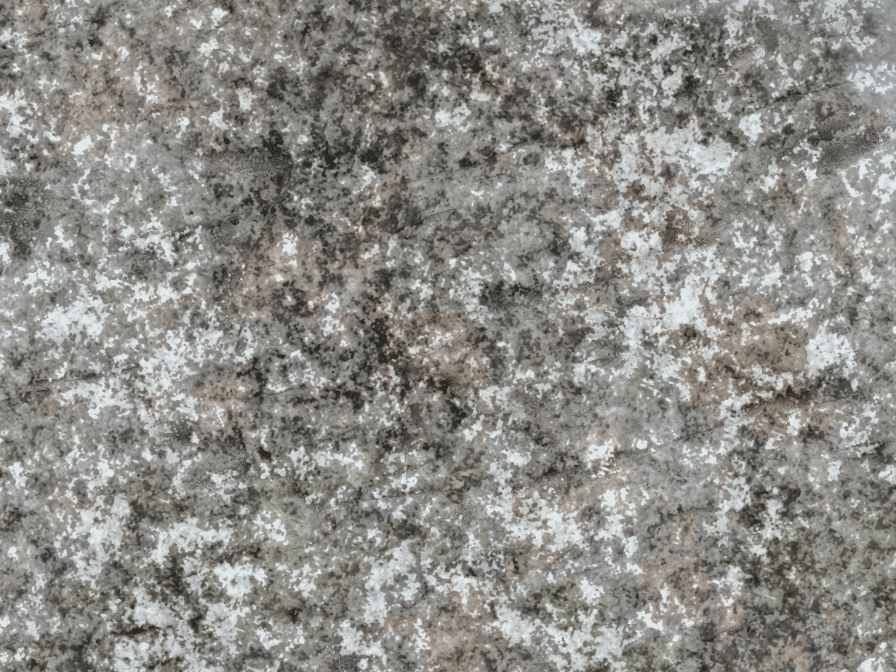
A WebGL 1 fragment shader for this texture:

```glsl
precision highp float;
// Weathered limestone face: grey grain with pale lichen crust, dark pits,
// faint brown stains, slanting shadowed cracks and a smoother bare slab.
// Layered noise gives one tone value, which a three-colour ramp then tints.

uniform vec2 u_resolution;

const vec3 DARK_ROCK = vec3(0.28, 0.27, 0.25);
const vec3 MID_ROCK = vec3(0.50, 0.49, 0.47);
const vec3 PALE_CRUST = vec3(0.81, 0.83, 0.83);
const vec3 BROWN_SHIFT = vec3(0.026, -0.007, -0.030);
const vec3 OLIVE_SHIFT = vec3(-0.002, -0.004, -0.032);
const vec3 COOL_SHIFT = vec3(-0.008, 0.001, 0.016);

const float MEAN_TONE = 0.618;
const float BROAD_CONTRAST = 0.028;
const float GRAIN_CONTRAST = 0.075;
const float CHIP_CONTRAST = 0.10;
const float CRUST_LIFT = 0.17;
const float PIT_DROP = 0.09;
const float CRACK_DROP = 0.29;
const float GRAIN_SCALE = 34.0;   // cells per canvas height
const float CHIP_SCALE = 56.0;
const float CRACK_ANGLE = 0.30;   // radians above horizontal

vec2 hash2(vec2 cell) {
  vec3 h = fract(cell.xyx * vec3(0.1031, 0.1030, 0.0973));
  h += dot(h, h.yzx + 33.33);
  return fract((h.xx + h.yz) * h.zy);
}

// Value noise centred on zero, range -0.5 to 0.5.
float noise(vec2 p) {
  vec2 i = floor(p);
  vec2 f = fract(p);
  f = f * f * (3.0 - 2.0 * f);
  float low = mix(hash2(i).x, hash2(i + vec2(1.0, 0.0)).x, f.x);
  float high = mix(hash2(i + vec2(0.0, 1.0)).x, hash2(i + 1.0).x, f.x);
  return mix(low, high, f.y) - 0.5;
}

// Four rotated octaves, scaled to a spread of about one.
float layers(vec2 p, float gain) {
  float sum = 0.0;
  float power = 0.0;
  float amp = 1.0;
  for (int i = 0; i < 4; i++) {
    sum += amp * noise(p);
    power += amp * amp;
    amp *= gain;
    p = mat2(1.6, 1.2, -1.2, 1.6) * p + 17.3;
  }
  return sum / (0.215 * sqrt(power));
}

// Cellular chips: x is a random shade per chip, y the distance to its edge.
vec2 chips(vec2 p) {
  vec2 base = floor(p);
  float nearest = 9.0;
  float second = 9.0;
  float shade = 0.0;
  for (int j = -1; j <= 1; j++) {
    for (int i = -1; i <= 1; i++) {
      vec2 cell = base + vec2(float(i), float(j));
      vec2 seed = hash2(cell);
      float d = length(cell + seed - p);
      second = min(second, max(d, nearest));
      if (d < nearest) shade = hash2(cell + 71.7).y;
      nearest = min(nearest, d);
    }
  }
  return vec2(shade - 0.5, second - nearest);
}

// Broken slanting cracks: a sharp lip with shadow fading to one side.
float cracks(vec2 p, float rough) {
  float c = cos(CRACK_ANGLE);
  float s = sin(CRACK_ANGLE);
  vec2 along = mat2(c, -s, s, c) * p;
  float dark = 0.0;
  float scale = 1.0;
  for (int i = 0; i < 3; i++) {
    vec2 q = along * vec2(2.0, 6.5) * scale + float(i) * 23.7;
    q += 1.0 * vec2(noise(q * 0.6 + 4.0), noise(q * 0.7 + 9.0));
    float lip = noise(q) + 0.18 * noise(q * 3.1) + 0.030 * rough;
    float shadow = smoothstep(-0.015, 0.015, lip) * exp(-max(lip, 0.0) / 0.07);
    float broken = smoothstep(0.02, 0.17, noise(p * 4.2 * scale + 31.0 + q.yx * 0.1));
    dark = max(dark, shadow * broken * (1.0 - 0.15 * float(i)));
    scale *= 1.9;
  }
  return dark;
}

void main() {
  vec2 p = gl_FragCoord.xy / u_resolution.y;
  vec2 uv = gl_FragCoord.xy / u_resolution;

  float broad = layers(p * 3.2 + 5.1, 0.85);
  float patches = layers(p * vec2(9.0, 5.5) + 41.0, 0.95);
  float grain = layers(p * GRAIN_SCALE, 1.0);
  float stain = layers(p * 4.5 + 83.0, 0.85);
  vec2 chip = chips(p * CHIP_SCALE + 0.35 * vec2(grain, patches));

  // Regions: smooth slab at upper right, sooty stone at upper left of centre.
  float slab = smoothstep(0.0, 0.45, dot(uv - vec2(0.74, 0.82), vec2(1.2, 2.0)) + 0.09 * broad);
  vec2 toSoot = (uv - vec2(0.34, 0.94)) / vec2(0.20, 0.22);
  float soot = exp(-dot(toSoot, toSoot));

  // Ragged coverings.
  float crust = smoothstep(0.45, 1.25, 0.58 * patches + 0.78 * grain - 0.5 * soot);
  float pits = smoothstep(0.9, 1.8, -0.35 * broad - 0.25 * patches - 0.85 * grain + 0.4 * soot);
  float crack = cracks(p, grain);

  float tone = MEAN_TONE + BROAD_CONTRAST * broad + GRAIN_CONTRAST * grain * (1.0 - 0.5 * slab);
  tone += CHIP_CONTRAST * (chip.x - 0.5 * (1.0 - smoothstep(0.0, 0.16, chip.y))) * (1.0 - 0.6 * slab);
  tone += CRUST_LIFT * (crust - 0.20) - PIT_DROP * pits * (1.0 - slab);
  tone += 0.06 * slab - 0.08 * soot - CRACK_DROP * crack * (1.0 - 0.5 * slab);
  tone = clamp(tone, 0.16, 0.91);

  vec3 color = tone < MID_ROCK.g
    ? mix(DARK_ROCK, MID_ROCK, (tone - DARK_ROCK.g) / (MID_ROCK.g - DARK_ROCK.g))
    : mix(MID_ROCK, PALE_CRUST, (tone - MID_ROCK.g) / (PALE_CRUST.g - MID_ROCK.g));

  // Stains colour the bare mid tones; crust and slab stay cool.
  float bare = (1.0 - crust) * (1.0 - slab) * (1.0 - 0.7 * soot) * min(1.0, 1.8 * tone);
  float brown = smoothstep(-0.1, 1.1, stain + 0.3 * grain);
  float olive = smoothstep(0.6, 1.6, -stain - 0.3 * broad) * (1.0 - 0.6 * uv.y);
  color += bare * (brown * BROWN_SHIFT + olive * OLIVE_SHIFT);
  color += COOL_SHIFT * max(slab, 0.35 * (1.0 - brown));
  gl_FragColor = vec4(clamp(color, 0.0, 1.0), 1.0);
}
```
